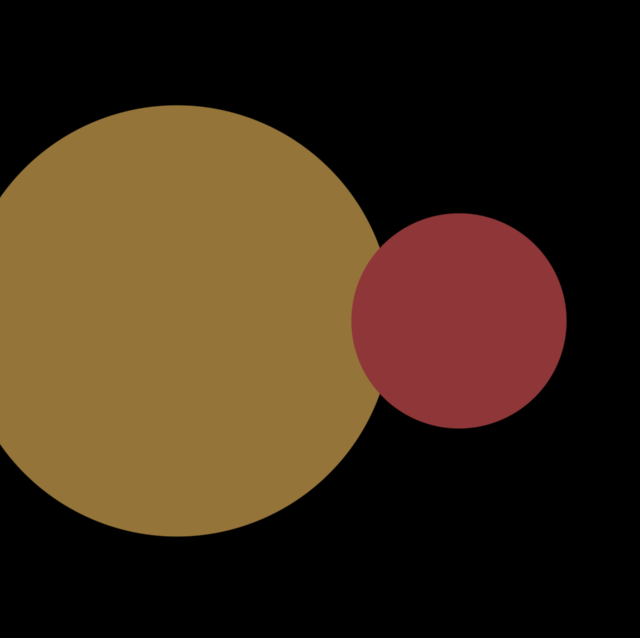
This background is drawn by a Shadertoy shader. Its source:

```glsl
// Antialiased coverage of a disc, one pixel wide at the rim
float disc(vec2 p, vec2 center, float radius) {
    float pixel = 1.0 / iResolution.y;
    return smoothstep(pixel, -pixel, length(p - center) - radius);
}

void mainImage(out vec4 fragColor, in vec2 fragCoord) {
    // Height-normalised coordinates, origin at the lower left
    vec2 p = fragCoord / iResolution.y;

    vec3 ochre = vec3(0.58, 0.455, 0.222);
    vec3 crimson = vec3(0.56, 0.21, 0.218);

    // Large disc cut by the left edge, small disc overlapping it
    vec3 color = vec3(0.0);
    color = mix(color, ochre, disc(p, vec2(0.2773, 0.497), 0.338));
    color = mix(color, crimson, disc(p, vec2(0.7194, 0.497), 0.1687));

    fragColor = vec4(color, 1.0);
}
```
